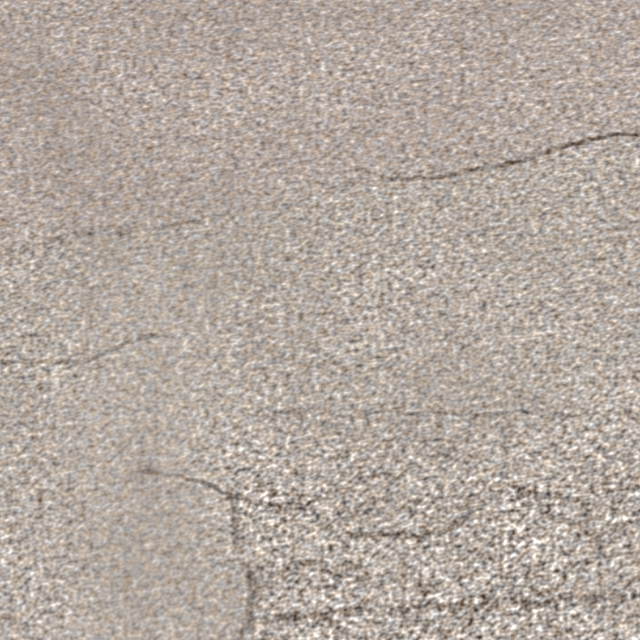
Write a WebGL 2 fragment shader that draws this texture.

```glsl
#version 300 es
precision highp float;
// Weathered stone pavement: fine speckled grain from layered gradient noise,
// wandering dark cracks as thin bands around height curves, and a rougher,
// creased patch at the lower right where the grain gains contrast.

uniform vec2 u_resolution;
out vec4 fragColor;

vec2 gradientAt(vec2 cell) {
    uvec2 k = uvec2(ivec2(cell) + 4096);
    uint h = k.x * 1597334677u ^ k.y * 3812015801u;
    h = (h ^ (h >> 15)) * 2246822519u;
    h = (h ^ (h >> 13)) * 3266489917u;
    float angle = float(h >> 8) / 16777216.0 * 6.28318;
    return vec2(cos(angle), sin(angle));
}

float gradientNoise(vec2 p) {
    vec2 i = floor(p), f = p - i;
    vec2 u = f * f * f * (f * (f * 6.0 - 15.0) + 10.0);
    vec2 e = vec2(1.0, 0.0);
    float bottom = mix(dot(gradientAt(i), f), dot(gradientAt(i + e.xy), f - e.xy), u.x);
    float top = mix(dot(gradientAt(i + e.yx), f - e.yx), dot(gradientAt(i + e.xx), f - e.xx), u.x);
    return mix(bottom, top, u.y);
}

float fbm(vec2 p) {
    float sum = 0.0, weight = 0.6;
    for (int i = 0; i < 4; i++) {
        sum += weight * gradientNoise(p);
        p = p * 2.03 + 17.3;
        weight *= 0.55;
    }
    return sum;
}

// Soft step that rises at a and falls again at b.
float span(float a, float b, float soft, float x) {
    return smoothstep(a - soft, a + soft, x) * (1.0 - smoothstep(b - soft, b + soft, x));
}

// Dark band at a signed distance, broken up along its length.
float crack(float dist, float halfWidth, vec2 p) {
    float body = 1.0 - smoothstep(0.15 * halfWidth, halfWidth, abs(dist));
    return body * clamp(0.8 + 1.3 * gradientNoise(p * 28.0), 0.15, 1.0);
}

float cracks(vec2 p) {
    vec2 w = p + 0.012 * vec2(fbm(p * 14.0), fbm(p * 14.0 + 40.0));
    float x = w.x, y = w.y;

    // Long diagonal seam, strongest at the right
    float seam = y - 0.603 - 0.187 * x - 0.006 * sin(x * 15.0);
    float strength = mix(0.35, 1.0, smoothstep(0.5, 0.85, x)) * (1.0 - 0.6 * span(0.28, 0.54, 0.05, x));
    float dark = crack(seam, 0.0065, p) * strength;

    // Short cracks on the left
    float left = y - 0.435 - 0.04 * smoothstep(0.12, 0.24, x);
    dark = max(dark, 0.5 * crack(left, 0.006, p) * span(0.0, 0.27, 0.02, x));
    float dip = y - 0.265 + 0.055 * smoothstep(0.22, 0.44, x) - 0.045 * smoothstep(0.46, 0.6, x);
    dark = max(dark, 0.65 * crack(dip, 0.007, p) * span(0.21, 0.63, 0.02, x));

    // Ledges across the rough patch
    dark = max(dark, 0.4 * crack(y - 0.354, 0.005, p) * span(0.4, 1.1, 0.04, x));
    float ledge = y - 0.165 - 0.065 * smoothstep(0.68, 0.79, x) + 0.03 * smoothstep(0.82, 1.0, x);
    dark = max(dark, 0.65 * crack(ledge, 0.010, p) * span(0.53, 1.1, 0.03, x));
    dark = max(dark, 0.55 * crack(y - 0.01 - 0.06 * x, 0.011, p) * span(0.4, 1.1, 0.03, x));
    float wall = x - 0.38 - 0.015 * sin(y * 24.0);
    return max(dark, 0.55 * crack(wall, 0.011, p) * (1.0 - smoothstep(0.2, 0.24, y)));
}

void main() {
    vec2 p = gl_FragCoord.xy / u_resolution.y;
    float broad = fbm(p * 4.0 + 9.0);

    // Regions: rough lower right, worn smooth band at the left
    vec2 r = p + 0.07 * broad;
    float rough = smoothstep(0.33, 0.44, r.x) * (1.0 - smoothstep(0.2, 0.38, r.y));
    float worn = span(0.12, 0.36, 0.08, r.x) * (1.0 - smoothstep(0.5, 0.72, r.y));
    float upper = smoothstep(-0.03, 0.05, p.y - 0.603 - 0.187 * p.x);

    // Grain, sheared along the seam and finer toward the top
    vec2 q = vec2(p.x, p.y * (1.0 + 0.2 * p.y) - 0.15 * p.x);
    float grain = gradientNoise(q * vec2(88.0, 106.0))
                + 0.85 * gradientNoise(q * vec2(150.0, 172.0) + 31.0)
                + 0.35 * gradientNoise(q * vec2(40.0, 52.0) + 77.0);
    grain += 0.35 * (grain * abs(grain)) + 0.25 * max(grain - 0.35, 0.0);
    float contrast = 0.215 + 0.10 * rough - 0.075 * worn - 0.05 * upper;
    contrast *= 1.0 + 0.5 * broad;

    // Broad tone, creases and cracks
    float crease = 1.0 - smoothstep(0.0, 0.13, abs(fbm(p * vec2(7.0, 10.0) + 3.0)));
    float tone = 0.06 * broad + 0.05 * fbm(p * vec2(16.0, 22.0));
    tone -= rough * (0.085 * crease - 0.02);
    tone += 0.012 * (1.0 - upper) - 0.008 * upper;
    tone += contrast * grain - 0.27 * cracks(p);

    // Warm cream and cool grey flecks
    float hue = gradientNoise(q * vec2(58.0, 70.0) + 120.0) + 0.5 * gradientNoise(q * 120.0 + 210.0);
    vec3 color = vec3(0.698, 0.659, 0.625) + tone * vec3(1.0, 1.01, 1.0);
    color += hue * vec3(0.045, 0.0, -0.05) + upper * vec3(0.006, -0.004, 0.0);
    fragColor = vec4(clamp(color, 0.0, 1.0), 1.0);
}
```
